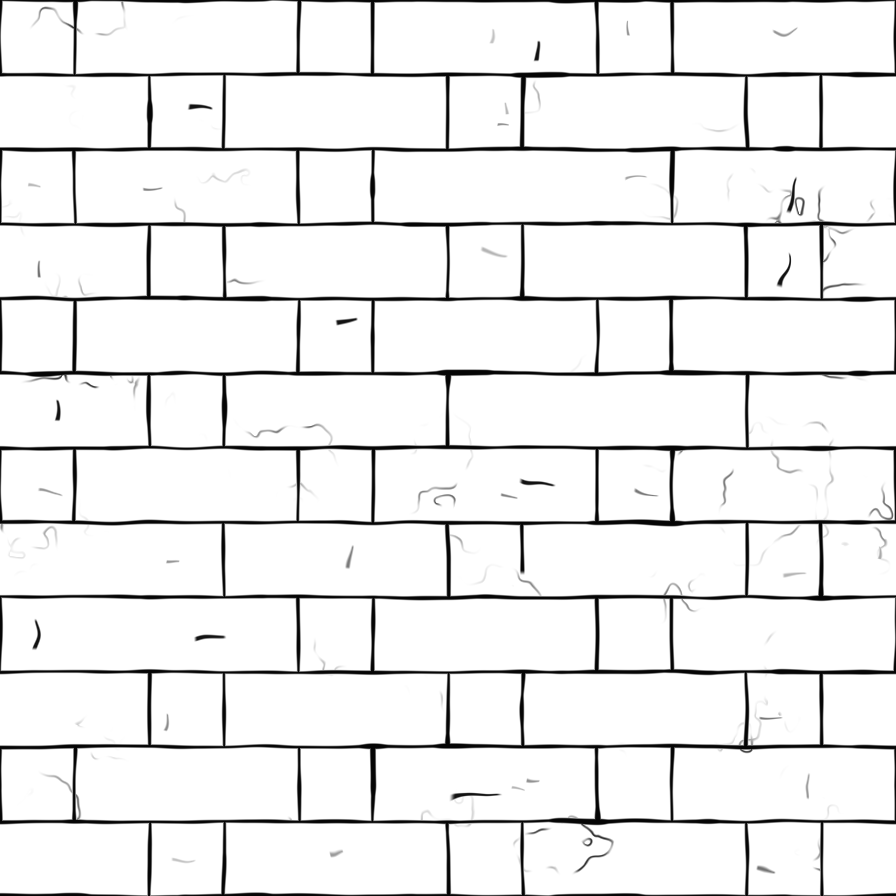
Reproduce this texture map procedurally as a WebGL 2 fragment shader.

```glsl
#version 300 es
precision highp float;
// Line drawing of a brick wall: long and square bricks alternate in each
// course, and every second course is shifted by half a period. Thin wobbly
// joints, contour-line cracks and tapered strokes; all noise wraps to tile.

#define CELLS 12.0          // courses down, and square bricks across
#define PERIOD 4.0          // cells in one square plus one long brick
#define JOINT_HALF 0.022    // half width of the joints, in cells
#define WOBBLE 0.026        // wander of the joints, in cells
#define MISSING 0.04        // share of upright joints left out
#define BROKEN 0.08         // share left out or drawn only in part
#define CLEAN_BRICKS 0.40   // share of bricks without fine cracks
#define CRACK_HALF 0.013    // half width of the fine cracks, in cells
#define BOLD_CHANCE 0.12    // share of bricks with a bold stroke
#define FAINT_CHANCE 0.17   // chance of each small faint stroke
#define PAPER vec3(1.0)
#define INK vec3(0.02)

uniform vec2 u_resolution;
out vec4 fragColor;

float hash(vec2 p, float seed) {
    vec3 q = fract(vec3(p, seed) * 0.1031);
    q += dot(q, q.zyx + 31.32);
    return fract((q.x + q.y) * q.z);
}

// Value noise over the wall, with a whole number of lattice cells per side
float noise(vec2 g, float scale, float seed) {
    vec2 p = g * scale;
    float period = CELLS * scale;
    vec2 i = floor(p), f = p - i;
    f = f * f * (3.0 - 2.0 * f);
    vec2 a = mod(i, period), b = mod(i + 1.0, period);
    return mix(mix(hash(a, seed), hash(vec2(b.x, a.y), seed), f.x),
               mix(hash(vec2(a.x, b.y), seed), hash(b, seed), f.x), f.y);
}

float crackField(vec2 g) {
    return 0.6 * noise(g, 1.5, 3.0) + 0.27 * noise(g, 3.0, 5.0)
         + 0.13 * noise(g, 7.0, 7.0) - 0.5;
}

// Broken contour lines of the field, gathered in patches
float fineCracks(vec2 g, float soft) {
    float e = 0.02, f = crackField(g);
    vec2 slope = vec2(crackField(g + vec2(e, 0.0)), crackField(g + vec2(0.0, e))) - f;
    float dist = abs(f) * e / max(length(slope), 0.002);
    float line = 1.0 - smoothstep(CRACK_HALF - soft, CRACK_HALF + soft, dist);
    float patches = smoothstep(0.48, 0.78, noise(g, 1.0, 11.0));
    float breaks = smoothstep(0.25, 0.8, noise(g, 5.0, 13.0));
    return line * patches * breaks;
}

// One bold and two faint tapered strokes, each present by chance
float strokes(vec2 local, float width, vec2 id, vec2 g, float soft) {
    float ink = 0.0;
    float wiggle = 0.10 * (noise(g, 4.0, 17.0) - 0.5);
    for (int k = 0; k < 3; k++) {
        float s = 20.0 + 9.0 * float(k);
        bool bold = k == 0;
        if (hash(id, s) > (bold ? BOLD_CHANCE : FAINT_CHANCE)) continue;
        bool level = hash(id, s + 1.0) < 0.6;
        float size = hash(id, s + 2.0);
        float reach = level ? mix(0.14, 0.2 * width, size) : mix(0.1, 0.27, size);
        if (!bold) reach = mix(0.08, 0.2, size);
        float angle = (level ? 0.0 : 1.5) + 0.5 * (hash(id, s + 3.0) - 0.5);
        vec2 center = vec2(width, 1.0) * mix(vec2(0.22, 0.3), vec2(0.78, 0.7),
                      vec2(hash(id, s + 4.0), hash(id, s + 5.0)));
        vec2 d = local - center;
        d = vec2(cos(angle) * d.x + sin(angle) * d.y, cos(angle) * d.y - sin(angle) * d.x);
        float along = d.x / reach;
        float bend = (hash(id, s + 6.0) - 0.5) * 0.35 * reach;
        float across = abs(d.y + wiggle + bend * along * along);
        float thick = (bold ? 0.032 : 0.02) * mix(1.0, 0.35, 0.5 + 0.5 * along);
        float shape = 1.0 - smoothstep(thick - soft, thick + soft, across);
        shape *= 1.0 - smoothstep(0.75, 1.0, abs(along));
        ink = max(ink, shape * (bold ? 0.95 : mix(0.2, 0.6, hash(id, s + 7.0))));
    }
    return ink;
}

void main() {
    vec2 g = gl_FragCoord.xy / u_resolution * CELLS;
    float soft = 0.006 + 0.6 * CELLS / u_resolution.y;
    vec2 p = g + WOBBLE * (vec2(noise(g, 2.0, 61.0), noise(g, 2.0, 67.0)) - 0.5);

    // Course, brick and position inside the brick
    float row = mod(floor(p.y), CELLS);
    float shift = mod(row, 2.0) < 0.5 ? 0.5 * PERIOD : 0.0;
    float t = mod(p.x - shift, PERIOD);
    float first = floor(p.x - t + 0.5);
    float start = t < 1.0 ? 0.0 : 1.0;
    float width = t < 1.0 ? 1.0 : PERIOD - 1.0;
    vec2 id = vec2(mod(first + start, CELLS), row);
    vec2 local = vec2(t - start, fract(p.y));

    // Nearest upright joint, sometimes absent or cut short
    float joint = t < 0.5 ? 0.0 : (t < 0.5 * (PERIOD + 1.0) ? 1.0 : PERIOD);
    float chance = hash(vec2(mod(first + joint, CELLS), row), 71.0);
    float drawn = chance < MISSING ? 0.0 : 1.0;
    if (chance < BROKEN) drawn *= smoothstep(0.3, 0.38, local.y);

    // Joint lines with slight swelling
    float halfWidth = JOINT_HALF + 0.012 * (noise(g, 3.0, 73.0) - 0.5)
                    + 0.014 * smoothstep(0.75, 1.0, noise(g, 2.0, 79.0));
    float bed = min(local.y, 1.0 - local.y);
    vec2 lines = 1.0 - smoothstep(halfWidth - soft, halfWidth + soft, vec2(abs(t - joint), bed));
    float ink = max(lines.x * drawn, lines.y);

    // Wear inside the bricks
    float worn = step(CLEAN_BRICKS, hash(id, 83.0)) * mix(0.35, 0.9, hash(id, 89.0));
    ink = max(ink, worn * fineCracks(g, soft));
    ink = max(ink, strokes(local, width, id, g, soft));
    fragColor = vec4(mix(PAPER, INK, ink), 1.0);
}
```
